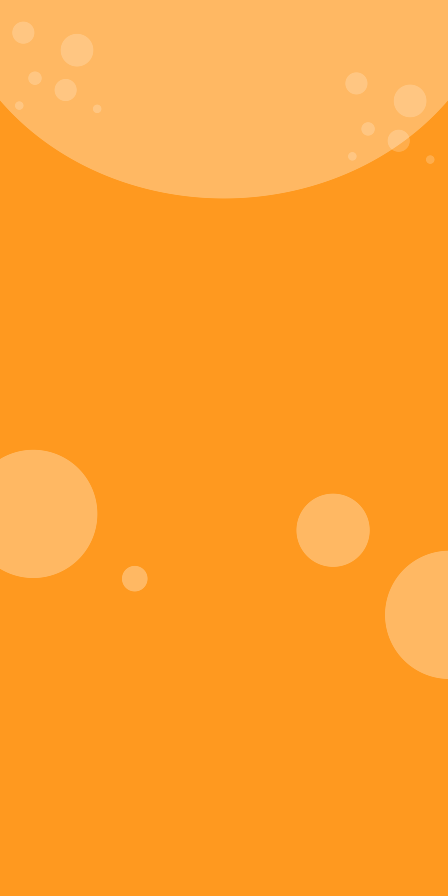
Give the GLSL for this background, as a WebGL 1 fragment shader.

```glsl
precision highp float;

uniform vec2 u_resolution;

const vec3 ORANGE = vec3(1.0, 0.6, 0.12);
const vec3 WHITE = vec3(1.0);
const float SHAPE_ALPHA = 0.305;
const float BUBBLE_ALPHA = 0.2;

// Antialiased coverage of a signed distance
float fill(float dist, float pixel) {
  return 1.0 - smoothstep(-0.5 * pixel, 0.5 * pixel, dist);
}

float circle(vec2 p, vec2 center, float radius) {
  return length(p - center) - radius;
}

// Gradient-corrected approximate ellipse distance
float ellipse(vec2 p, vec2 center, vec2 radii) {
  vec2 q = p - center;
  float k = length(q / radii);
  return k * (k - 1.0) / max(length(q / (radii * radii)), 1e-4);
}

// Group of six small bubbles hanging below its first one
float bubbleCluster(vec2 p) {
  float d = circle(p, vec2(0.0), 0.0247);
  d = min(d, circle(p, vec2(0.1198, -0.0391), 0.0365));
  d = min(d, circle(p, vec2(0.026, -0.1016), 0.015));
  d = min(d, circle(p, vec2(0.0944, -0.128), 0.0247));
  d = min(d, circle(p, vec2(-0.0091, -0.1628), 0.0095));
  return min(d, circle(p, vec2(0.1648, -0.17), 0.0095));
}

// Large discs in the lower half
float discs(vec2 p) {
  float d = circle(p, vec2(0.0742, 0.8529), 0.1432);
  d = min(d, circle(p, vec2(1.0026, 0.6276), 0.1432));
  d = min(d, circle(p, vec2(0.7435, 0.8164), 0.0818));
  return min(d, circle(p, vec2(0.3008, 0.7083), 0.0286));
}

void main() {
  // Canvas is one unit wide and two units tall
  vec2 p = gl_FragCoord.xy / u_resolution * vec2(1.0, 2.0);
  float pixel = 1.0 / u_resolution.x;

  // Dome and discs
  float dome = ellipse(p, vec2(0.5, 2.104), vec2(0.625, 0.547));
  float shapes = min(dome, discs(p));
  vec3 color = mix(ORANGE, WHITE, SHAPE_ALPHA * fill(shapes, pixel));

  // Same bubble cluster at the left and the right
  vec2 clusterStart = vec2(0.0521, 1.9271);
  vec2 clusterStep = vec2(0.7435, -0.1133);
  for (int i = 0; i < 2; i++) {
    float bubbles = bubbleCluster(p - clusterStart - float(i) * clusterStep);
    color = mix(color, WHITE, BUBBLE_ALPHA * fill(bubbles, pixel));
  }

  gl_FragColor = vec4(color, 1.0);
}
```
